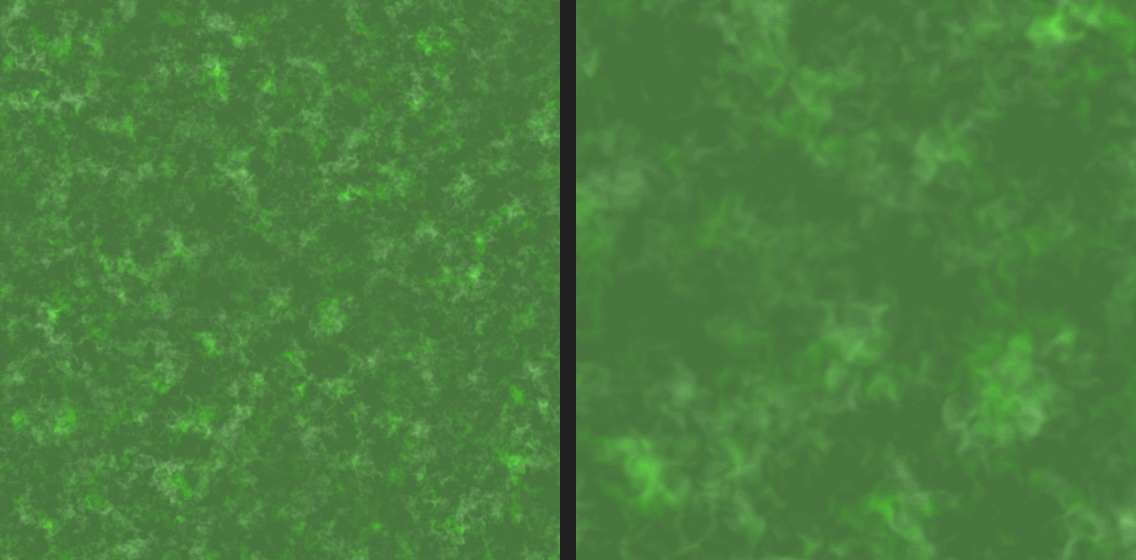
Left: the whole. Right: its middle third, enlarged.
Give the GLSL for this texture, as a Shadertoy shader.

```glsl
#define PATCH_SCALE 15.0   // patches across the canvas
#define DRIFT_SCALE 5.0    // broad clusters across the canvas
#define ROUGHNESS 0.78     // gain per octave
#define RAGGEDNESS 0.005   // edge displacement, in canvas units
#define TERRACES 1.8       // tonal steps per deviation
#define TERRACE_MIX 0.8    // strength of the steps
#define CONTRAST_POWER 1.4 // emphasis of the brightest patches
#define BASE_GREEN vec3(0.283, 0.457, 0.243)
#define VIVID_TINT vec3(0.002, 0.034, -0.006)
#define PALE_TINT vec3(0.024, 0.034, 0.022)
#define FRESH_TINT vec3(0.015, 0.036, 0.010)

const float TAU = 6.2831853;

float hash(vec2 p) {
    vec3 q = fract(p.xyx * 0.1031);
    q += dot(q, q.yzx + 33.33);
    return fract((q.x + q.y) * q.z);
}

vec2 gradient(vec2 cell) {
    float angle = TAU * hash(cell);
    return vec2(cos(angle), sin(angle));
}

float gradientNoise(vec2 p) {
    vec2 cell = floor(p), f = fract(p);
    vec2 w = f * f * f * (f * (f * 6.0 - 15.0) + 10.0);
    vec2 e = vec2(1.0, 0.0);
    float a = dot(gradient(cell), f);
    float b = dot(gradient(cell + e.xy), f - e.xy);
    float c = dot(gradient(cell + e.yx), f - e.yx);
    float d = dot(gradient(cell + e.xx), f - e.xx);
    return mix(mix(a, b, w.x), mix(c, d, w.x), w.y);
}

// Fractal sum scaled to a standard deviation of about one
float fractalNoise(vec2 p) {
    mat2 turn = 2.03 * mat2(0.8, 0.6, -0.6, 0.8);
    float sum = 0.0, amplitude = 1.0, power = 0.0;
    for (int octave = 0; octave < 4; octave++) {
        sum += amplitude * gradientNoise(p);
        power += amplitude * amplitude;
        amplitude *= ROUGHNESS;
        p = turn * p + 17.3;
    }
    return sum / (0.21 * sqrt(power));
}

// Flat below zero, with crisp stepped tones above
float patches(vec2 uv, float seed) {
    float height = max(fractalNoise(uv * PATCH_SCALE + seed), 0.0);
    float level = height * TERRACES;
    float stepped = (floor(level) + smoothstep(0.3, 0.7, fract(level))) / TERRACES;
    return pow(mix(height, stepped, TERRACE_MIX), CONTRAST_POWER);
}

void mainImage(out vec4 fragColor, in vec2 fragCoord) {
    vec2 uv = fragCoord / iResolution.y;

    // Ragged patch outlines
    vec2 grain = uv * 80.0;
    uv += RAGGEDNESS * vec2(gradientNoise(grain + 140.0), gradientNoise(grain + 290.0));

    // Overlapping leaf tones gathered in loose clusters
    float clusters = 1.0 + 0.8 * gradientNoise(uv * DRIFT_SCALE + 70.0);
    vec3 tint = VIVID_TINT * patches(uv, 31.7)
              + PALE_TINT * patches(uv, 213.1)
              + FRESH_TINT * patches(uv, 467.9);

    vec3 color = BASE_GREEN + clusters * tint;
    fragColor = vec4(clamp(color, 0.0, 1.0), 1.0);
}
```
